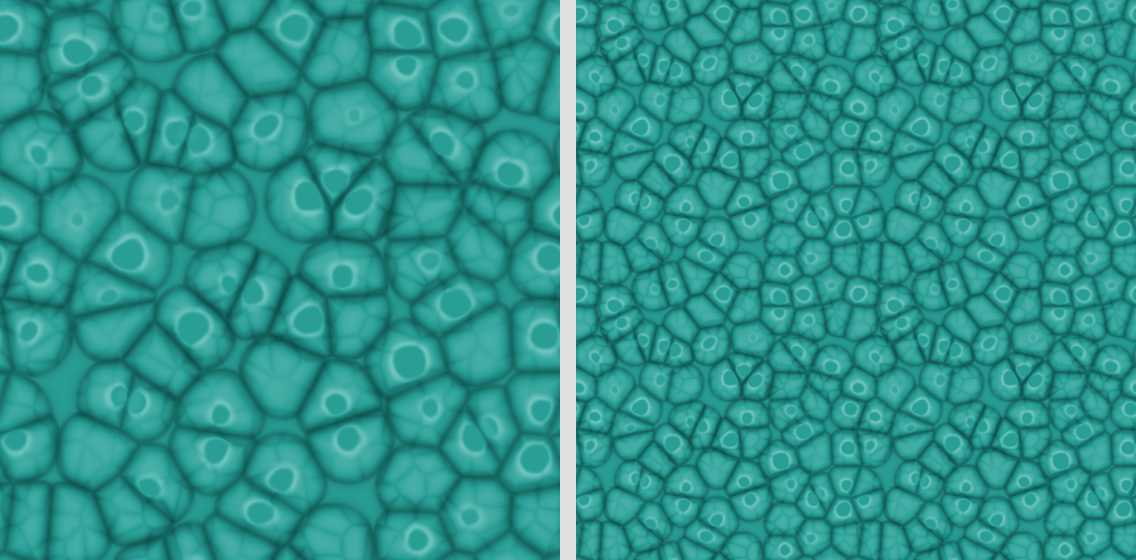
Left: one tile. Right: repeated 2 by 2.
Write a Shadertoy shader that draws this texture.

```glsl
// Draws a seamless teal tissue of rounded cells with dark walls, faint inner veins and ringed nuclei.
#define CELLS 9.0          // large cells per side
#define VEINS 20.0         // fine vein cells per side
#define CELL_RADIUS 0.079  // reach of a cell before a gap opens
#define WALL_WIDTH 0.0080  // falloff of the dark walls
#define WALL_DEPTH 0.80
#define RIM_DEPTH 0.42     // darkness where a cell borders a gap
#define VEIN_DEPTH 0.44
#define BODY_LIGHT 0.46
#define RING_LIGHT 0.62
#define NUCLEUS_SHARE 0.66 // share of cells with a nucleus

const vec3 DARK  = vec3(0.05, 0.33, 0.31);
const vec3 BASE  = vec3(0.155, 0.62, 0.585);
const vec3 LIGHT = vec3(0.42, 0.765, 0.735);

// Four random values for a lattice point
vec4 hash4(vec2 cell, float seed) {
    uvec2 q = uvec2(cell + 0.5);
    uint h = q.x * 1597u + q.y * 51749u + uint(seed) * 7919u + 17u;
    vec4 r;
    for (int i = 0; i < 4; i++) {
        h = (h ^ (h >> 16)) * 73244475u;
        h = (h ^ (h >> 15)) * 40503u + 977u;
        r[i] = float((h >> 8) & 65535u) / 65535.0;
    }
    return r;
}

// Smooth value noise that wraps after n lattice steps
vec2 noise2(vec2 p, float n, float seed) {
    vec2 i = floor(p * n), f = fract(p * n);
    f = f * f * (3.0 - 2.0 * f);
    vec2 a = hash4(mod(i, n), seed).xy;
    vec2 b = hash4(mod(i + vec2(1, 0), n), seed).xy;
    vec2 c = hash4(mod(i + vec2(0, 1), n), seed).xy;
    vec2 d = hash4(mod(i + vec2(1, 1), n), seed).xy;
    return mix(mix(a, b, f.x), mix(c, d, f.x), f.y);
}

// Scattered centre of a lattice cell, in canvas units
vec2 centre(vec2 cell, vec4 rnd, float n) {
    return (cell + 0.5 + 0.96 * (rnd.xy - 0.5)) / n;
}

// x: distance to the nearest centre, y: distance to the straight wall
vec2 voronoi(vec2 p, float n, float seed) {
    vec2 home = floor(p * n), own = vec2(9.0);
    for (int k = 0; k < 25; k++) {
        vec2 cell = home + vec2(k % 5 - 2, k / 5 - 2);
        vec2 to = centre(cell, hash4(mod(cell, n), seed), n) - p;
        if (dot(to, to) < dot(own, own)) own = to;
    }
    float wall = 9.0;
    for (int k = 0; k < 25; k++) {
        vec2 cell = home + vec2(k % 5 - 2, k / 5 - 2);
        vec2 to = centre(cell, hash4(mod(cell, n), seed), n) - p;
        vec2 across = to - own;
        if (dot(across, across) > 1e-7)
            wall = min(wall, dot(0.5 * (to + own), normalize(across)));
    }
    return vec2(length(own), wall);
}

// x: nucleus coverage, y: bright ring around it; nuclei shrink back from walls
vec2 nuclei(vec2 p, float n, float seed, float wall) {
    vec2 home = floor(p * n);
    vec2 result = vec2(0.0);
    vec2 warped = p + 0.011 * (noise2(p, 24.0, 5.0) - 0.5);
    float squeeze = 0.8 * max(0.0, 0.017 - wall);
    for (int k = 0; k < 25; k++) {
        vec2 cell = home + vec2(k % 5 - 2, k / 5 - 2);
        vec4 rnd = hash4(mod(cell, n), seed);
        float size = rnd.w / NUCLEUS_SHARE;
        if (size > 1.0) continue;
        float strength = mix(0.4, 1.0, smoothstep(0.0, 0.35, size));
        float d = length(warped - centre(cell, rnd, n)) - mix(0.010, 0.027, size) + squeeze;
        float inside = 1.0 - smoothstep(-0.004, 0.005, d);
        float offset = (d - 0.005) / (d < 0.005 ? 0.0045 : 0.0075);
        result = max(result, strength * vec2(inside, exp(-offset * offset)));
    }
    return result;
}

void mainImage(out vec4 fragColor, in vec2 fragCoord) {
    vec2 p = fragCoord / iResolution.xy;
    vec2 bent = p + 0.006 * (noise2(p, 12.0, 9.0) - 0.5);

    // Cell walls, and softer rims where a cell borders a gap
    vec2 cell = voronoi(bent, CELLS, 1.0);
    float rim = CELL_RADIUS - cell.x;
    float inside = smoothstep(-0.008, 0.006, rim);
    float wall = inside * exp((0.002 - length(vec2(cell.y, 0.002))) / WALL_WIDTH);
    wall *= WALL_DEPTH * mix(0.65, 1.1, noise2(p, 8.0, 6.0).x);
    float rimShade = RIM_DEPTH * exp(-abs(rim) / 0.008);
    float shade = 1.0 - (1.0 - wall) * (1.0 - rimShade);
    float body = smoothstep(0.0, 0.034, min(cell.y, rim));

    // Fine veins of uneven strength
    float gap = voronoi(bent, VEINS, 2.0).y;
    float vein = exp((0.0015 - length(vec2(gap, 0.0015))) / 0.0065);
    vein *= inside * mix(0.25, 1.3, noise2(p, 10.0, 3.0).x);

    // Combine the tones: -1 is dark, 0 is base, 1 is light
    vec2 nucleus = nuclei(p, CELLS, 1.0, cell.y);
    float tone = BODY_LIGHT * body - VEIN_DEPTH * vein * (1.0 - 0.6 * shade) - shade;
    tone += 0.08 * inside * (noise2(p, 30.0, 4.0).x - 0.5);
    tone *= 1.0 - nucleus.x;
    tone += RING_LIGHT * nucleus.y * (1.0 - 0.6 * nucleus.x) * (1.0 - 0.8 * shade);

    vec3 colour = mix(BASE, DARK, clamp(-tone, 0.0, 1.0));
    colour = mix(colour, LIGHT, clamp(tone, 0.0, 1.0));
    fragColor = vec4(colour, 1.0);
}
```
